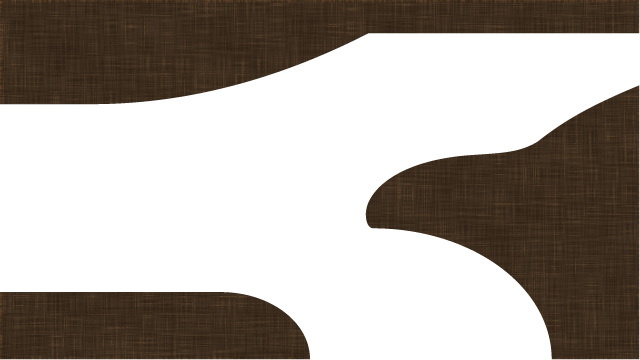
Reproduce this background procedurally as a WebGL 1 fragment shader.

```glsl
precision highp float;
// Dark woven cloth in three curved panels around a flowing white field.

uniform vec2 u_resolution;

#define CANVAS_HEIGHT 432.0
#define THREAD_SCALE vec2(0.045, 0.75)
#define FRINGE_WIDTH 5.0
#define GLINT 0.55
#define SAMPLES 4
#define CLOTH_DARK vec3(0.165, 0.115, 0.070)
#define CLOTH_LIGHT vec3(0.310, 0.235, 0.165)
#define RUST vec3(0.520, 0.340, 0.190)
#define PAPER vec3(1.0)

float hash(vec2 p) {
  return fract(sin(dot(p, vec2(127.1, 311.7))) * 43758.545);
}

float noise(vec2 p) {
  vec2 i = floor(p), f = fract(p);
  f = f * f * (3.0 - 2.0 * f);
  return mix(mix(hash(i), hash(i + vec2(1.0, 0.0)), f.x),
             mix(hash(i + vec2(0.0, 1.0)), hash(i + vec2(1.0)), f.x), f.y);
}

vec2 bezier(vec2 a, vec2 b, vec2 c, vec2 d, float t) {
  float s = 1.0 - t;
  return s * s * s * a + 3.0 * s * t * (s * b + t * c) + t * t * t * d;
}

// Height at x of a cubic curve that runs from left to right.
float curveHeight(vec2 a, vec2 b, vec2 c, vec2 d, float x) {
  float t = 0.5, stepSize = 0.25;
  for (int i = 0; i < 13; i++) {
    t += bezier(a, b, c, d, t).x < x ? stepSize : -stepSize;
    stepSize *= 0.5;
  }
  return bezier(a, b, c, d, t).y;
}

// Upper outline of the right panel: round nose, shallow dip, rising shoulder.
float rightTop(float x) {
  vec2 a = vec2(439.0, 175.0), b = vec2(439.0, 200.0);
  vec2 c = vec2(472.0, 238.0), d = vec2(560.0, 245.5);
  if (x > 645.0) {
    a = vec2(645.0, 262.0); b = vec2(672.0, 283.0);
    c = vec2(700.0, 302.0); d = vec2(768.0, 330.0);
  } else if (x > 560.0) {
    a = d; b = vec2(600.0, 248.5);
    c = vec2(622.0, 248.0); d = vec2(645.0, 262.0);
  }
  return curveHeight(a, b, c, d, x);
}

// Lower outline of the right panel: tucked chin, then a quarter ellipse.
float rightBottom(float x) {
  if (x < 448.0)
    return curveHeight(vec2(439.0, 175.0), vec2(439.0, 166.0),
                       vec2(442.0, 158.0), vec2(448.0, 158.0), x);
  float q = (x - 448.0) / 214.0;
  return 1.0 + 157.0 * sqrt(max(1.0 - q * q, 0.0));
}

float insideCloth(vec2 p, float width) {
  if (p.y < 0.8 || p.x > width - 0.8) return 0.0;
  // Top panel with a parabolic hem
  float s = clamp((p.x - 110.0) / 332.0, 0.0, 1.0);
  if (p.y > 307.0 + 85.0 * s * s) return 1.0;
  // Lower left panel with a rounded end
  vec2 q = vec2(max(p.x - 265.0, 0.0) / 107.0, (p.y - 1.0) / 80.5);
  if (dot(q, q) < 1.0) return 1.0;
  // Right panel
  if (p.x < 439.0 || p.y > 331.0) return 0.0;
  return p.y < rightTop(p.x) && p.y > rightBottom(p.x) ? 1.0 : 0.0;
}

vec3 cloth(vec2 p, float width) {
  float weft = noise(p * THREAD_SCALE);
  float warp = noise(p.yx * THREAD_SCALE + 57.0);
  float grain = noise(p * 0.8 + 19.0);
  float patches = noise(p * 0.03 + 8.0);
  float tone = 0.42 * (weft + warp) + 0.16 * grain + 0.12 * (patches - 0.5);
  vec3 color = mix(CLOTH_DARK, CLOTH_LIGHT, tone);
  // Sparse bright threads
  float bright = smoothstep(0.76, 1.0, max(weft, warp));
  color = mix(color, RUST, GLINT * bright * patches * grain);
  // Frayed threads along the canvas border
  vec2 border = min(p, vec2(width, CANVAS_HEIGHT) - p);
  vec2 fray = vec2(noise(vec2(p.y * 0.7, 3.0)), noise(vec2(p.x * 0.7, 9.0)));
  vec2 fringe = 1.0 - smoothstep(vec2(0.0), FRINGE_WIDTH * fray + 0.5, border);
  return mix(color, RUST, 0.5 * max(fringe.x * fray.x, fringe.y * fray.y));
}

void main() {
  float unit = CANVAS_HEIGHT / u_resolution.y;
  float width = u_resolution.x * unit;
  vec2 p = gl_FragCoord.xy * unit;
  // Smooth the outlines with a grid of samples inside each pixel
  float coverage = 0.0;
  for (int i = 0; i < SAMPLES; i++) {
    for (int j = 0; j < SAMPLES; j++) {
      vec2 offset = (vec2(float(i), float(j)) + 0.5) / float(SAMPLES) - 0.5;
      coverage += insideCloth(p + offset * unit, width);
    }
  }
  coverage /= float(SAMPLES * SAMPLES);
  gl_FragColor = vec4(mix(PAPER, cloth(p, width), coverage), 1.0);
}
```
